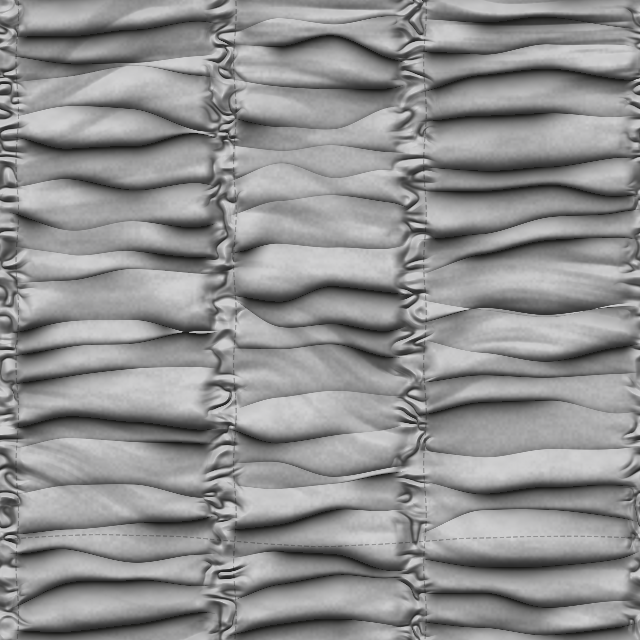
Give the GLSL for this texture, as a three.js fragment shader.

```glsl
// Gathered grey leather: three columns of soft, overhanging horizontal folds
// between puckered vertical seams. Folds and wrinkles form one height field,
// lit from above, with cast shadows, a soft sheen and fine stitching on top.
varying vec2 vUv;

#define FOLDS 19.0          // folds down each column, weak ones included
#define SEAM_A 0.008        // seam positions across
#define SEAM_B 0.348
#define SEAM_C 0.645
#define SEAM_WIDTH 0.021
#define FOLD_HEIGHT 0.46
#define SHADOW_LENGTH 0.016
#define GATHERS 56.0        // small puckers along a seam
#define LEATHER vec3(0.80, 0.80, 0.803)
#define SHADOW vec3(0.095, 0.095, 0.09)

float hash(vec2 p) {
  vec3 q = fract(vec3(p.xyx) * 0.1031);
  q += dot(q, q.yzx + 33.33);
  return fract((q.x + q.y) * q.z);
}

float noise(vec2 p) {
  vec2 i = floor(p), f = fract(p);
  f = f * f * (3.0 - 2.0 * f);
  return mix(mix(hash(i), hash(i + vec2(1.0, 0.0)), f.x),
             mix(hash(i + vec2(0.0, 1.0)), hash(i + 1.0), f.x), f.y);
}

// Lower edge of fold i, u running from 0 to 1 across its column
float foldEdge(float i, float u, float column) {
  vec2 id = vec2(mod(i, FOLDS) + 3.0, column * 17.0 + 5.0);
  float ends = mix(hash(id), hash(id + 31.0), u) - 0.5;
  float bow = (hash(id + 57.0) - 0.5) * 4.0 * u * (1.0 - u);
  float wave = noise(vec2(u * 3.4 + id.y, id.x * 7.0)) - 0.5;
  return (i + 0.5 + 0.95 * ends + 0.75 * bow + 0.6 * wave) / FOLDS;
}

// How far an edge overhangs, varying along its length
float overhang(float i, float u, float column) {
  float n = noise(vec2(u * 2.3 + column * 9.0, mod(i, FOLDS) * 5.0 + 2.0));
  return mix(0.15, 1.0, smoothstep(0.2, 0.8, n));
}

// x: signed distance to nearest seam, y: its id, z: column, w: u in column
vec4 columnAt(float x) {
  x = x < SEAM_A ? x + 1.0 : x;
  float column = step(SEAM_B, x) + step(SEAM_C, x);
  float left = column < 0.5 ? SEAM_A : (column < 1.5 ? SEAM_B : SEAM_C);
  float right = column < 0.5 ? SEAM_B : (column < 1.5 ? SEAM_C : SEAM_A + 1.0);
  float u = (x - left) / (right - left);
  return u < 0.5 ? vec4(x - left, column, column, u)
                 : vec4(x - right, mod(column + 1.0, 3.0), column, u);
}

// Height of the leather; also returns how deep in shadow the point lies
float surface(vec2 p, out float shade) {
  vec4 place = columnAt(p.x);
  float dx = place.x, column = place.z, u = place.w;
  float reach = SEAM_WIDTH * (0.7 + 0.8 * noise(vec2(p.y * 38.0, place.y * 8.0)));
  float pucker = exp(-pow(abs(dx) / reach, 3.0));
  // Nearest fold edges; strengths blend where edges cross and fork
  float row = floor(p.y * FOLDS), below = -9.0, above = 9.0;
  vec2 low = vec2(0.0), high = vec2(0.0);
  for (int k = -3; k <= 3; k++) {
    float i = row + float(k), edge = foldEdge(i, u, column);
    vec2 lip = vec2(overhang(i, u, column), 1.0) * exp(-abs(edge - p.y) * 260.0);
    if (edge <= p.y) { below = max(below, edge); low += lip; }
    else { above = min(above, edge); high += lip; }
  }
  float gap = above - below, t = (p.y - below) / gap;
  float profile = (1.0 - exp(-6.5 * t)) * (1.0 - t);
  float h = FOLD_HEIGHT * gap * low.x / low.y * profile;
  // Slanting creases and fine streaks inside the folds
  vec2 q = vec2(p.x * 5.0 + column * 13.0, p.y * 19.0);
  q.y += 3.2 * noise(q * vec2(0.8, 0.25) + 4.0);
  float bend = 2.0 * noise(q) - 1.0;
  h += 0.011 * sqrt(bend * bend + 0.015) + 0.006 * noise(q * vec2(1.7, 1.6) + 19.0);
  h += 0.0014 * noise(q * vec2(3.5, 4.0) + 7.0);
  h *= 1.0 - pucker;
  // Creases fanning out of the seam, then its tight curled gathers
  float fan = exp(-dx * dx / 0.0025);
  h += 0.007 * fan * noise(vec2(dx * 16.0 + place.y * 7.0 + 9.0, p.y * 62.0));
  vec2 g = vec2(dx * 42.0 + place.y * 23.0 + 50.0, p.y * GATHERS);
  g += 2.0 * vec2(noise(g * 0.7 + 8.0), noise(g * 0.6 + 41.0));
  float curl = abs(2.0 * noise(g) - 1.0);
  h += pucker * (0.017 * sqrt(curl * curl + 0.008) + 0.005 * noise(g * 1.9) - 0.006);
  // Shadow beneath the overhanging edge, and dark gather creases
  float depth = above - p.y, lip = high.x / max(high.y, 1e-20);
  shade = 1.1 * lip * lip * exp(-depth / (SHADOW_LENGTH * (0.25 + 0.75 * lip)));
  shade *= smoothstep(0.0, 0.02, gap) * (1.0 - pucker);
  shade = max(shade, 0.62 * pucker * (1.0 - smoothstep(0.0, 0.26, curl)));
  return h;
}

// Dashed thread: across is the distance from its line, along its length
float thread(float across, float along) {
  float dash = 1.0 - smoothstep(0.28, 0.38, abs(fract(along) - 0.5));
  return dash * (1.0 - smoothstep(0.0004, 0.0016, abs(across)));
}

void main() {
  vec2 p = vUv;
  float shade, unused, e = 0.001;
  float h = surface(p, shade);
  vec2 slope = vec2(surface(p + vec2(e, 0.0), unused), surface(p + vec2(0.0, e), unused)) - h;
  // Lighting, with leather grain tilting the normal
  vec2 grain = vec2(noise(p * 230.0), noise(p * 230.0 + 70.0)) - 0.5;
  vec3 normal = normalize(vec3(0.13 * grain - clamp(slope / e, -3.0, 3.0), 1.0));
  vec3 light = normalize(vec3(-0.12, 0.7, 0.72));
  float diffuse = pow(0.5 + 0.5 * dot(normal, light), 1.25);
  float sheen = pow(max(dot(normal, normalize(light + vec3(0.0, 0.0, 1.0))), 0.0), 60.0);
  vec3 color = LEATHER * diffuse + 0.045 * sheen;
  color *= 0.97 + 0.05 * noise(p * vec2(60.0, 120.0));
  // Stitching beside each seam and one line across the lower part
  float seamThread = thread(columnAt(p.x).x - 0.019 - 0.002 * sin(p.y * 40.0), p.y * 85.0);
  float crossLine = 0.153 + 0.008 * sin(p.x * 9.0) + 0.004 * noise(vec2(p.x * 14.0, 2.0));
  color *= 1.0 - 0.25 * max(seamThread, thread(p.y - crossLine, p.x * 95.0));
  color = mix(color, SHADOW, clamp(shade, 0.0, 0.96));
  gl_FragColor = vec4(color, 1.0);
}
```
